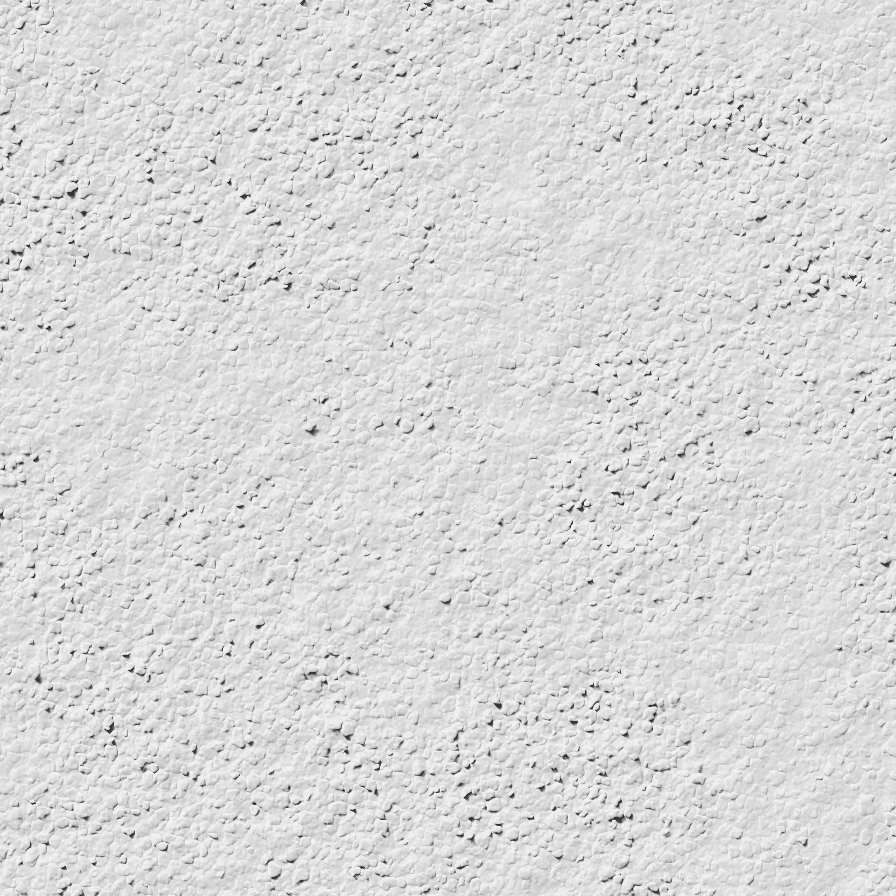
Reproduce this texture procedurally as a Shadertoy shader.

```glsl
// Rough pale plaster: crumbly flat-topped grains on an uneven wall, lit from
// the upper left. A height field of cellular domes and value noise is shaded
// by its slope, and a short march towards the light casts the dark crevices.

#define GRAINS 95.0        // grains across the canvas
#define GRAIN_HEIGHT 0.62  // tallest grain, in grain widths
#define LIGHT_DIR vec2(-0.56, 0.83)
#define LIGHT_SLOPE 0.88   // rise of the light ray per grain width
#define STEP_LENGTH 0.15   // march step, in grain widths
#define SHADOW_STEPS 6
#define SHADOW_DEPTH 0.42  // occlusion that gives full darkness
#define SHADOW_DARK 0.58
#define BASE_TONE 0.862
#define SLOPE_CONTRAST 0.115
#define SPECKLE 0.045

// Integer hash: two values in 0..1 for each lattice cell
vec2 hash2(vec2 cell) {
    uvec2 n = uvec2(ivec2(cell) + 4096);
    n = n * 1664525u + 1013904223u;
    n.x += n.y * 1664525u;
    n.y += n.x * 1664525u;
    n ^= n >> 16u;
    n.x += n.y * 1664525u;
    n.y += n.x * 1664525u;
    n ^= n >> 16u;
    return vec2(n & 65535u) / 65535.0;
}

// Smooth value noise, two independent channels
vec2 noise2(vec2 p) {
    vec2 cell = floor(p), f = fract(p);
    f = f * f * (3.0 - 2.0 * f);
    vec2 low = mix(hash2(cell), hash2(cell + vec2(1, 0)), f.x);
    vec2 high = mix(hash2(cell + vec2(0, 1)), hash2(cell + vec2(1, 1)), f.x);
    return mix(low, high, f.y);
}

// Tallest of the nearby grains: flat tops with steep rims
float grainHeight(vec2 p) {
    vec2 cell = floor(p);
    float top = 0.0;
    for (int y = -1; y <= 1; y++) {
        for (int x = -1; x <= 1; x++) {
            vec2 id = cell + vec2(x, y);
            vec2 offset = id + hash2(id) - p;
            vec2 kind = hash2(id + 517.0);
            float radius = mix(0.32, 0.82, kind.x);
            float u = dot(offset, offset) / (radius * radius);
            float dome = max(0.0, 1.0 - u * u);
            top = max(top, dome * mix(0.2, 1.0, kind.y * kind.y));
        }
    }
    return top * GRAIN_HEIGHT;
}

// Wall relief: swells, lumps, pits and ragged grains
float relief(vec2 p, float roughness) {
    vec2 lumps = noise2(p * 1.15 + 31.0);
    vec2 pits = noise2(p * 2.7 + 73.0);
    vec2 ragged = p + 0.55 * (lumps - 0.5) + 0.28 * (pits - 0.5);
    float swell = 0.85 * noise2(p * 0.33 + 11.0).x;
    float detail = 0.34 * lumps.x + 0.16 * pits.y;
    return swell + roughness * (detail + grainHeight(ragged));
}

void mainImage(out vec4 fragColor, in vec2 fragCoord) {
    vec2 uv = fragCoord / iResolution.y;
    vec2 p = uv * GRAINS;
    vec2 light = normalize(LIGHT_DIR);

    // Smoother and rougher areas of the wall
    float patches = 0.6 * noise2(uv * 7.0 + 5.0).x + 0.4 * noise2(uv * 19.0).y;
    float roughness = mix(0.62, 1.28, smoothstep(0.2, 0.8, patches));

    // Slope towards the light and the shadow cast by higher ground
    float ground = relief(p, roughness);
    float slope = 0.0;
    float occlusion = 0.0;
    for (int i = 1; i <= SHADOW_STEPS; i++) {
        float reach = float(i) * STEP_LENGTH;
        float rise = relief(p + light * reach, roughness) - ground;
        if (i == 1) slope = rise / reach;
        occlusion = max(occlusion, rise - reach * LIGHT_SLOPE);
    }
    float shadow = smoothstep(0.0, SHADOW_DEPTH, occlusion);

    // Nearly white plaster with a fine mineral speckle
    float speckle = noise2(p * 4.3 + 191.0).x - 0.5;
    float tone = BASE_TONE - SLOPE_CONTRAST * clamp(slope, -0.6, 0.9);
    tone += SPECKLE * speckle - SHADOW_DARK * shadow;
    fragColor = vec4(vec3(clamp(tone, 0.2, 0.95)), 1.0);
}
```
